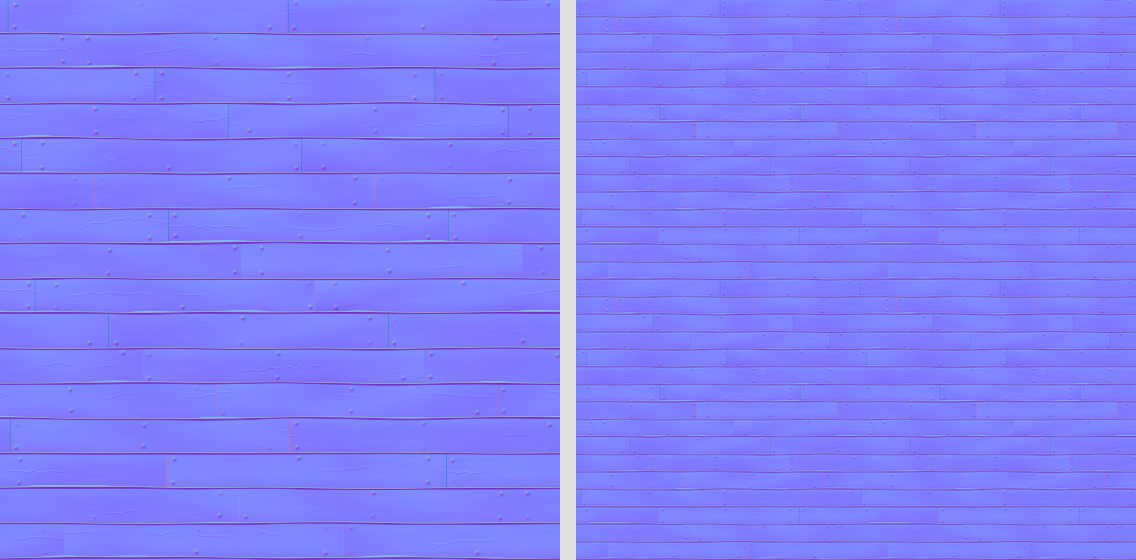
Left, the tile; right, the same tile 2 across and 2 down.
This texture map is drawn by a three.js fragment shader. Its source:

```glsl
// Tangent-space normal map of nailed wooden planks: 16 staggered rows, two planks to a row.
varying vec2 vUv;

const float ROWS = 16.0;
const float PLANKS = 2.0;            // planks per row
const float SEAM_Y = 0.0035;         // height of the lowest seam
const float JOINT_START = 0.029;     // joint offset of the top row, in planks
const float JOINT_STEP = 0.262;      // stagger from row to row, in planks
const float SEAM_BEND = 0.06;        // seam waviness, in rows
const float LOWER_WIDTH = 0.0027;    // seam wall below the gap
const float UPPER_WIDTH = 0.0015;    // seam wall above the gap
const float JOINT_WIDTH = 0.0008;
const float EDGE_SOFT = 0.0009;
const float NAIL_RADIUS = 0.0033;
const float NAIL_SPACING = 0.2266;
const float CRACK_WIDTH = 0.0013;
const float CUP_TILT = 0.10;
const float WARP_TILT = 0.13;
const float GRAIN_TILT = 0.035;
const float CRACK_TILT = 0.32;
const vec2 BASE_TILT = vec2(0.0, 0.008);

vec2 hash2(vec2 p) {
  p = vec2(dot(p, vec2(127.1, 311.7)), dot(p, vec2(269.5, 183.3)));
  return fract(sin(p) * 43758.545);
}

float cornerSlope(vec2 cell, vec2 offset, vec2 period) {
  float angle = 6.28318 * hash2(mod(cell, period)).x;
  return dot(vec2(cos(angle), sin(angle)), offset);
}

// Gradient noise that wraps after a whole number of cells.
float noise(vec2 p, vec2 period) {
  vec2 i = floor(p), f = fract(p), e = vec2(1.0, 0.0);
  vec2 w = f * f * f * (f * (f * 6.0 - 15.0) + 10.0);
  float low = mix(cornerSlope(i, f, period), cornerSlope(i + e.xy, f - e.xy, period), w.x);
  float high = mix(cornerSlope(i + e.yx, f - e.yx, period), cornerSlope(i + e.xx, f - e.xx, period), w.x);
  return mix(low, high, w.y);
}

// Noise along x that differs from row to row.
float rowNoise(float x, float cells, float row, float level) {
  return noise(vec2(x * cells, row + level), vec2(cells, ROWS));
}

float band(float x, float lo, float hi) {
  return smoothstep(lo - EDGE_SOFT, lo + EDGE_SOFT, x)
       - smoothstep(hi - EDGE_SOFT, hi + EDGE_SOFT, x);
}

// Stagger by a steady step, with three irregular shifts further down.
float jointOffset(float fromTop) {
  return JOINT_START + JOINT_STEP * fromTop - 0.136 * step(9.5, fromTop)
       + 0.295 * step(12.5, fromTop) + 0.11 * step(14.5, fromTop);
}

// Sunken nail heads in pairs at both ends and the middle; xy is tilt, z is shade.
vec3 nails(vec2 local, vec2 plankId) {
  vec3 sum = vec3(0.0);
  float shift = mix(0.012, 0.037, step(0.72, hash2(vec2(plankId.y, 7.0)).x));
  for (int k = 0; k < 3; k++) {
    for (int j = 0; j < 2; j++) {
      vec2 id = plankId * vec2(31.0, 5.0) + vec2(float(k) * 3.0, float(j) * 11.0);
      vec2 rnd = hash2(id + 2.0);
      float inset = 0.14 + 0.08 * rnd.x * rnd.x;
      vec2 nail = vec2(shift + float(k) * NAIL_SPACING + 0.005 * (rnd.y - 0.5),
                       mix(inset, 1.0 - inset, float(j)) / ROWS);
      vec2 q = (local - nail) / NAIL_RADIUS;
      float dent = exp(-dot(q, q)) * smoothstep(0.0, 0.6, hash2(id + 9.0).x);
      sum += dent * vec3(-0.65 * q.x, 0.75 * q.y, 0.16);
    }
  }
  return sum;
}

void main() {
  // Nearest seam, then row and plank
  float y = (vUv.y - SEAM_Y) * ROWS;
  float seam = floor(y + 0.5);
  float seamId = mod(seam, ROWS);
  float d = y - seam - SEAM_BEND * rowNoise(vUv.x, 5.0, seamId, 0.4);
  float row = mod(seam - step(d, 0.0), ROWS);
  float u = vUv.x * PLANKS - jointOffset(ROWS - 1.0 - row);
  vec2 plankId = vec2(mod(floor(u), PLANKS), row);
  vec2 plankRnd = hash2(plankId + 3.0);
  vec2 local = vec2(fract(u) / PLANKS, fract(y) / ROWS);

  // Cupped, warped boards with fine grain
  vec2 tilt = BASE_TILT;
  float edge = 1.0 - 2.0 * min(abs(d), 0.5);
  tilt.y -= sign(d) * CUP_TILT * edge * edge * mix(0.5, 1.3, plankRnd.x);
  vec2 warpAt = vec2(vUv.x * 6.0, vUv.y * ROWS + floor(plankRnd.y * 9.0));
  tilt.y += WARP_TILT * noise(warpAt, vec2(6.0, ROWS));
  tilt.x += 0.3 * WARP_TILT * noise(warpAt + 3.5, vec2(6.0, ROWS));
  tilt.y += GRAIN_TILT * noise(vUv * vec2(20.0, 176.0), vec2(20.0, 176.0));

  // Short wandering cracks along the grain
  float crackY = mix(0.3, 0.7, plankRnd.y) + 0.22 * rowNoise(vUv.x, 11.0, row, 0.3)
               + 0.08 * rowNoise(vUv.x, 64.0, row, 0.6);
  float t = (local.y - crackY / ROWS) / CRACK_WIDTH;
  float present = smoothstep(0.08, 0.35, rowNoise(vUv.x, 13.0, row, 0.5));
  tilt.y += CRACK_TILT * present * t * exp(-t * t);

  vec3 nail = nails(local, plankId);
  tilt += nail.xy;
  float shade = nail.z;

  // End joints, each leaning to one side
  float jointX = (fract(u + 0.5) - 0.5) / PLANKS;
  vec2 jointRnd = hash2(vec2(mod(floor(u + 0.5), PLANKS), row) + 17.0);
  float joint = band(jointX, -JOINT_WIDTH, JOINT_WIDTH);
  tilt += joint * vec2(jointRnd.x < 0.5 ? -0.3 : 0.3, 0.2 * (jointRnd.y - 0.5));
  shade += 0.15 * joint * mix(0.5, 1.2, jointRnd.y);

  // Row seams: two opposed walls and a dark gap that opens in places
  float gap = d / ROWS;
  float wear = rowNoise(vUv.x, 7.0, seamId, 0.55);
  float lower = band(gap, -LOWER_WIDTH * (1.0 + 0.5 * wear), 0.0);
  float upper = band(gap, 0.0, UPPER_WIDTH * (1.0 + 0.5 * wear + 1.2 * smoothstep(0.3, 0.5, wear)));
  tilt = mix(tilt, vec2(0.0, -0.55), lower);
  tilt = mix(tilt, vec2(0.0, 0.48), upper);
  shade += 0.26 * band(gap, -0.001, 0.0012) + 0.05 * lower;

  vec3 normal = vec3(tilt, sqrt(max(0.0, 1.0 - dot(tilt, tilt))));
  gl_FragColor = vec4(0.5 + 0.5 * normal - vec3(0.0, 0.25, 1.0) * shade, 1.0);
}
```
